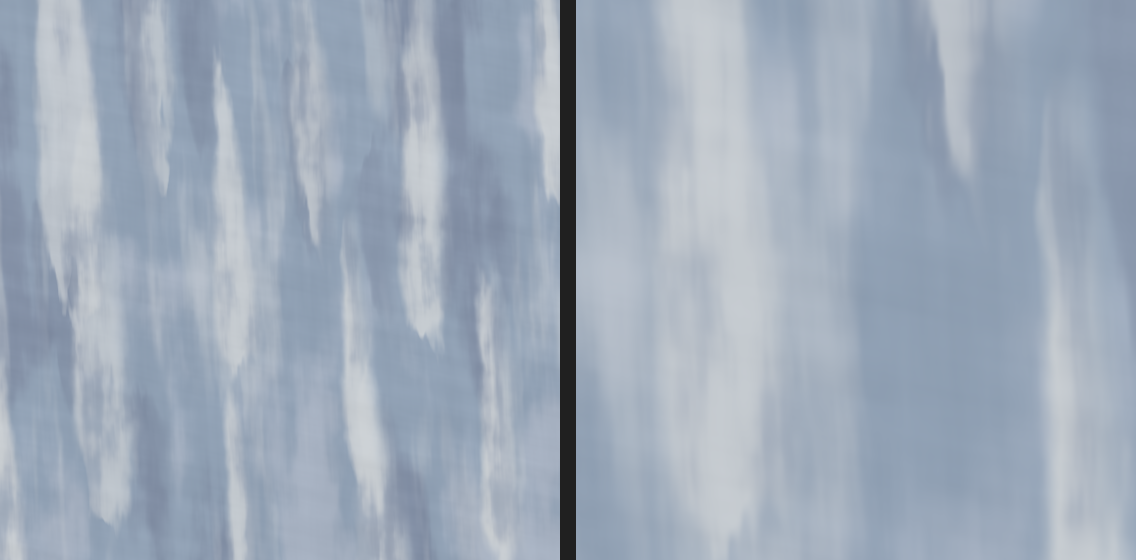
Left, the full canvas; right, a detail of the centre.
A WebGL 1 fragment shader for this texture:

```glsl
precision highp float;
// Weathered blue-grey wash with pale, ragged, nearly vertical streaks.
uniform vec2 u_resolution;

float hash(vec2 p) {
  p = fract(p * vec2(0.1031, 0.1137));
  p += dot(p, p.yx + 33.33);
  return fract((p.x + p.y) * p.x * 7.31 + p.y * 13.7);
}

float noise(vec2 p) {
  vec2 cell = floor(p);
  vec2 f = fract(p);
  f = f * f * (3.0 - 2.0 * f);
  float low = mix(hash(cell), hash(cell + vec2(1.0, 0.0)), f.x);
  float high = mix(hash(cell + vec2(0.0, 1.0)), hash(cell + 1.0), f.x);
  return mix(low, high, f.y);
}

float fbm(vec2 p) {
  float sum = 0.0;
  float weight = 0.5;
  for (int i = 0; i < 4; i++) {
    sum += weight * noise(p);
    p = p * 2.03 + vec2(17.3, 9.1);
    weight *= 0.5;
  }
  return sum / 0.9375;
}

// Long leaning patch with frayed ends, a crisp left side and a softer right one.
float shard(vec2 p, vec2 center, vec2 halfSize, float flare, float fray, float soft) {
  vec2 q = p - center;
  q.x += 0.06 * q.y;
  float t = q.y / halfSize.y + fray;
  float taper = 1.0 - t * t * t * t;
  float width = halfSize.x * (1.0 - flare * clamp(t, -1.0, 1.0)) * taper;
  float left = smoothstep(-0.006, 0.012, width + q.x);
  return left * smoothstep(-0.5 * soft, soft, width - q.x);
}

void main() {
  vec2 uv = gl_FragCoord.xy / u_resolution;

  // Slightly wavering edges and fine fibres
  vec2 p = uv;
  p.x += 0.026 * (fbm(uv * vec2(7.0, 3.5) + 40.0) - 0.5);
  p.x += 0.010 * (fbm(uv * vec2(34.0, 20.0) + 70.0) - 0.5);
  vec2 leaned = vec2(mix(uv.x, p.x, 0.4) + 0.04 * p.y, p.y);
  float fibre = fbm(leaned * vec2(40.0, 4.5) + 11.0) - 0.5;
  float fray = 1.1 * (fbm(leaned * vec2(26.0, 6.0) + 90.0) - 0.5);
  float cloud = fbm(uv * vec2(15.0, 10.0) + 55.0) - 0.5;

  // Soft blue ground
  vec3 slate = vec3(0.520, 0.570, 0.655);
  vec3 blue = vec3(0.572, 0.636, 0.712);
  vec3 mist = vec3(0.650, 0.692, 0.755);
  float tone = fbm(leaned * vec2(7.0, 2.2) + 3.0) + 0.2 * fibre + 0.3 * cloud;
  vec3 color = mix(slate, blue, smoothstep(0.24, 0.44, tone));
  color = mix(color, mist, smoothstep(0.54, 0.76, tone));

  // Dark slate patches
  for (int i = 0; i < 6; i++) {
    float id = float(i);
    vec2 center = vec2((id + hash(vec2(id, 51.0))) / 6.0, hash(vec2(id, 62.0)));
    vec2 size = mix(vec2(0.025, 0.12), vec2(0.055, 0.24), hash(vec2(id, 73.0)));
    float dark = shard(p, center, size, -0.4, fray, 0.03);
    color = mix(color, slate - 0.015, 0.6 * dark);
  }

  // Faint thin streaks
  vec3 pale = mix(vec3(0.705, 0.732, 0.775), vec3(0.790, 0.808, 0.822),
                  smoothstep(-0.20, 0.10, 0.7 * fibre + 0.6 * cloud));
  float thin = fbm(leaned * vec2(20.0, 2.2) + 130.0);
  color = mix(color, pale, 0.40 * smoothstep(0.58, 0.76, thin));

  // Pale streaks of varied strength, partly worn away
  float worn = smoothstep(-0.28, 0.0, cloud + 0.7 * fibre);
  for (int i = 0; i < 12; i++) {
    float id = float(i);
    float big = hash(vec2(id, 17.0));
    float vary = hash(vec2(id, 29.0));
    vec2 center = vec2((id + hash(vec2(id, 5.0))) / 12.0,
                       mix(-0.05, 1.05, fract(id * 0.618 + 0.2 * big)));
    vec2 size = mix(vec2(0.014, 0.17), vec2(0.052, 0.42), big);
    float strength = mix(0.65, 1.0, vary) * mix(0.55, 1.0, worn);
    float soft = mix(0.012, 0.040, hash(vec2(id, 83.0)));
    color = mix(color, pale, strength * shard(p, center, size, 0.45, fray, soft));
  }

  // Nearly level creases and soft mottling
  float crease = fbm(vec2(uv.x * 6.0, uv.y * 42.0 + uv.x * 9.0) + 25.0) - 0.5;
  color += 0.040 * fibre + 0.035 * crease + 0.035 * cloud - 0.004;
  gl_FragColor = vec4(clamp(color, 0.0, 1.0), 1.0);
}
```
